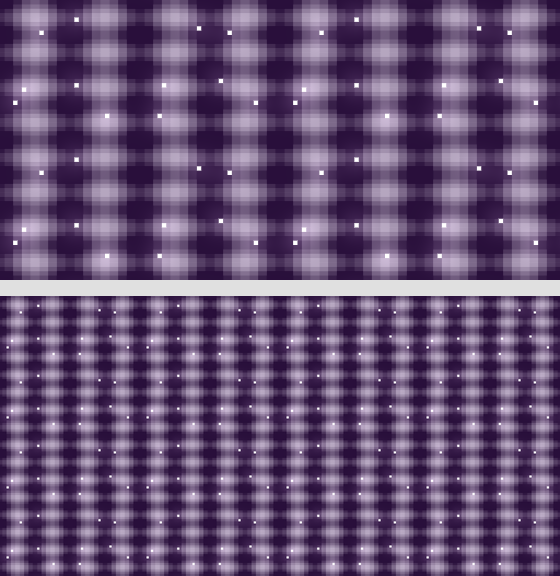
Top: one tile. Bottom: repeated 2 by 2.
This pattern is drawn by a Shadertoy shader. Its source:

```glsl
// Stepped lavender glow lattice on deep violet, with scattered square sparks.

const float TAU = 6.2831853;
const vec2 TILES = vec2(2.0);              // spark layout repeats on the canvas
const vec2 TILE_CELLS = vec2(64.0, 32.0);  // small square cells in one tile
const vec2 BLOBS = vec2(8.0);              // glow blobs on the canvas
const float STEPS = 8.0;                   // brightness steps in one blob period
const vec2 SPARK_GRID = vec2(4.0, 3.0);    // one jittered spark per grid box

const vec3 NIGHT = vec3(0.16, 0.06, 0.23);
const vec3 LAVENDER = vec3(0.71, 0.65, 0.75);
const vec3 HALO = vec3(0.09, 0.08, 0.09);
const vec3 SPARK = vec3(1.0);

vec2 hash2(vec2 p) {
    vec2 q = vec2(dot(p, vec2(127.1, 311.7)), dot(p, vec2(269.5, 183.3)));
    return fract(sin(q) * 43758.5453);
}

// Floor whose jumps are ramps of the given width
float softFloor(float x, float width) {
    float edge = floor(x + 0.5);
    return edge - 0.5 + clamp((x - edge) / width, -0.5, 0.5);
}

// Plaid of two stepped cosine waves, brightest at each blob centre
float latticeGlow(vec2 uv, vec2 pixel) {
    vec2 s = uv * BLOBS * STEPS;
    vec2 width = pixel * BLOBS * STEPS;
    float column = softFloor(s.x + 0.5, width.x);
    float row = softFloor(s.y, width.y) + 0.5;
    float waveX = -cos(TAU * column / STEPS);
    float waveY = -cos(TAU * row / STEPS);
    return clamp(0.35 + 0.40 * waveX + 0.27 * waveY, 0.0, 1.0);
}

// Shortest offset between two points on the wrapping tile
vec2 wrapOffset(vec2 a, vec2 b, vec2 size) {
    vec2 d = a - b;
    return d - size * floor(d / size + 0.5);
}

// Spark position, snapped to the centre of a small cell
vec2 sparkCentre(vec2 box) {
    vec2 jitter = 0.05 + 0.9 * hash2(box + 3.0);
    return floor((box + jitter) / SPARK_GRID * TILE_CELLS) + 0.5;
}

// x: soft halo, y: square coverage
vec2 sparks(vec2 cell, float width) {
    vec2 light = vec2(0.0);
    for (float j = 0.0; j < SPARK_GRID.y; j++) {
        for (float i = 0.0; i < SPARK_GRID.x; i++) {
            vec2 d = wrapOffset(cell, sparkCentre(vec2(i, j)), TILE_CELLS);
            float side = max(abs(d.x), abs(d.y));
            light.x += exp(-dot(d, d) / 14.0);
            light.y = max(light.y, clamp((0.5 - side) / width + 0.5, 0.0, 1.0));
        }
    }
    return light;
}

void mainImage(out vec4 fragColor, in vec2 fragCoord) {
    vec2 pixel = 1.0 / iResolution.xy;
    vec2 uv = fragCoord * pixel;

    // Blob lattice
    vec3 color = mix(NIGHT, LAVENDER, latticeGlow(uv, pixel));

    // Sparks and their halos
    vec2 cell = fract(uv * TILES) * TILE_CELLS;
    float cellWidth = pixel.x * TILES.x * TILE_CELLS.x;
    vec2 light = sparks(cell, cellWidth);
    color += HALO * light.x;
    color = mix(color, SPARK, light.y);

    fragColor = vec4(color, 1.0);
}
```
